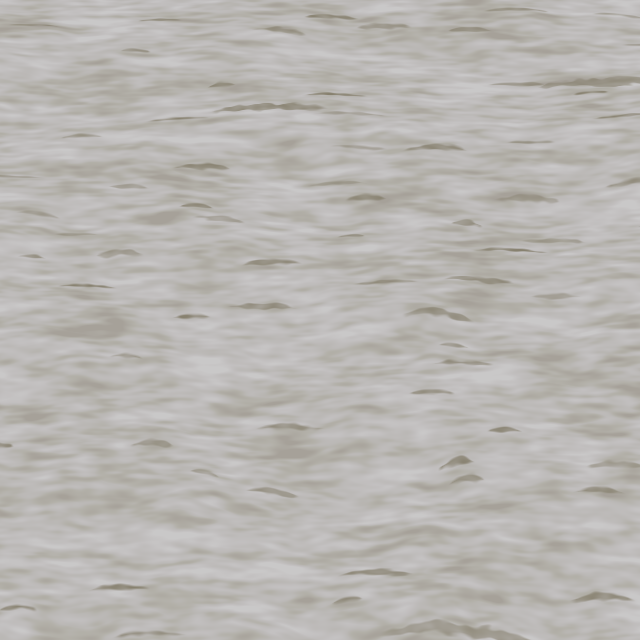
Write a WebGL 2 fragment shader that draws this texture.

```glsl
#version 300 es
precision highp float;

uniform vec2 u_resolution;
out vec4 fragColor;

// Water tones, dark to light
const vec3 TROUGH = vec3(0.53, 0.505, 0.435);
const vec3 SHADE = vec3(0.65, 0.63, 0.60);
const vec3 SILT = vec3(0.70, 0.69, 0.66);
const vec3 BODY = vec3(0.73, 0.72, 0.71);
const vec3 SHEEN = vec3(0.76, 0.75, 0.75);
const vec3 GLINT = vec3(0.79, 0.785, 0.785);

// Ripple frequencies across and up the canvas
const vec2 PATCH_FREQ = vec2(3.5, 13.0);
const vec2 SWELL_FREQ = vec2(7.0, 36.0);
const vec2 RIPPLE_FREQ = vec2(15.0, 74.0);
const vec2 FINE_FREQ = vec2(34.0, 125.0);
const vec2 CREASE_FREQ = vec2(10.0, 52.0);
const float TONE_SPREAD = 0.174;

// Dark wavelets: cells, half size (length, thickness), chance per cell
const vec2 FLECK_CELLS = vec2(7.0, 17.0);
const vec2 FLECK_SIZE = vec2(0.042, 0.0042);
const float FLECK_CHANCE = 0.46;
const vec2 CREST_CELLS = vec2(2.5, 6.0);
const vec2 CREST_SIZE = vec2(0.11, 0.0095);
const float CREST_CHANCE = 0.3;
const float EDGE_SOFTNESS = 0.0024;

vec2 hash2(vec2 cell) {
  vec3 h = fract(cell.xyx * vec3(0.1031, 0.1030, 0.0973));
  h += dot(h, h.yzx + 33.33);
  return fract((h.xx + h.yz) * h.zy);
}

// Gradient noise, roughly -0.7 to 0.7
float noise(vec2 p) {
  vec2 cell = floor(p);
  vec2 f = p - cell;
  vec2 fade = f * f * f * (f * (f * 6.0 - 15.0) + 10.0);
  vec4 corner;
  for (int i = 0; i < 4; i++) {
    vec2 offset = vec2(i & 1, i >> 1);
    corner[i] = dot(hash2(cell + offset) * 2.0 - 1.0, f - offset);
  }
  vec2 rows = mix(corner.xz, corner.yw, fade.x);
  return mix(rows.x, rows.y, fade.y);
}

// Scattered lens shapes with a bowed spine and frayed edges
float wavelets(vec2 p, vec2 cells, vec2 size, float chance, float seed) {
  vec2 home = floor(p * cells);
  float fray = noise(p * vec2(45.0, 90.0) + seed);
  float cover = 0.0;
  for (int j = -1; j <= 1; j++) {
    for (int i = -1; i <= 1; i++) {
      vec2 id = home + vec2(i, j);
      vec2 pick = hash2(id + seed);
      if (pick.x > chance) continue;
      vec2 shape = hash2(id + seed + 57.0);
      vec2 d = p - (id + hash2(id + seed + 131.0)) / cells;
      vec2 extent = size * mix(vec2(0.5, 0.55), vec2(1.35, 1.3), shape);
      float along = d.x / extent.x;
      float spine = extent.y * (0.9 * (1.0 - along * along) + (pick.y - 0.6) * along);
      float skew = 1.0 + 0.5 * along * (shape.y - 0.5);
      float thickness = extent.y * (1.0 - along * along) * skew;
      float edge = abs(d.y - spine) - thickness + fray * extent.y * 1.3;
      float tips = 1.0 - smoothstep(0.8, 1.1, abs(along));
      float body = 1.0 - smoothstep(-EDGE_SOFTNESS, EDGE_SOFTNESS, edge);
      cover = max(cover, body * tips * mix(0.5, 1.0, pick.y));
    }
  }
  return cover;
}

// Layered streaks, normalised to about unit deviation
float rippleTone(vec2 p) {
  float tone = 0.35 * noise(p * PATCH_FREQ);
  tone += 0.50 * noise(p * SWELL_FREQ + 17.3);
  tone += 0.45 * noise(p * RIPPLE_FREQ + 41.7);
  tone += 0.30 * noise(p * FINE_FREQ + 73.1);
  tone += 0.50 * (0.16 - abs(noise(p * CREASE_FREQ + 91.9)));
  return tone / TONE_SPREAD;
}

vec3 waterColor(float tone) {
  vec3 color = mix(SHADE, SILT, clamp((tone + 2.2) / 1.4, 0.0, 1.0));
  color = mix(color, BODY, clamp((tone + 0.8) / 0.75, 0.0, 1.0));
  color = mix(color, SHEEN, clamp((tone + 0.05) / 1.1, 0.0, 1.0));
  return mix(color, GLINT, clamp((tone - 1.05) / 1.05, 0.0, 1.0));
}

void main() {
  vec2 p = gl_FragCoord.xy / u_resolution.y;

  // Waves grow finer with distance towards the top
  p.y = 0.85 * p.y + 0.33 * p.y * p.y;

  // Gentle undulation tilts the streaks
  vec2 flow = p;
  flow.y += 0.030 * noise(p * vec2(3.0, 6.0) + 5.2);
  flow.y += 0.010 * noise(p * vec2(11.0, 19.0) + 29.4);

  vec3 color = waterColor(rippleTone(flow));
  float flecks = wavelets(flow, FLECK_CELLS, FLECK_SIZE, FLECK_CHANCE, 11.0);
  float crests = wavelets(flow, CREST_CELLS, CREST_SIZE, CREST_CHANCE, 211.0);

  // Thin streaks of light break up the dark faces
  float streak = noise(flow * vec2(48.0, 80.0) + 63.0);
  float dark = max(flecks, crests) * (0.85 - 0.5 * streak);
  color = mix(color, TROUGH, clamp(dark, 0.0, 1.0));
  fragColor = vec4(color, 1.0);
}
```
